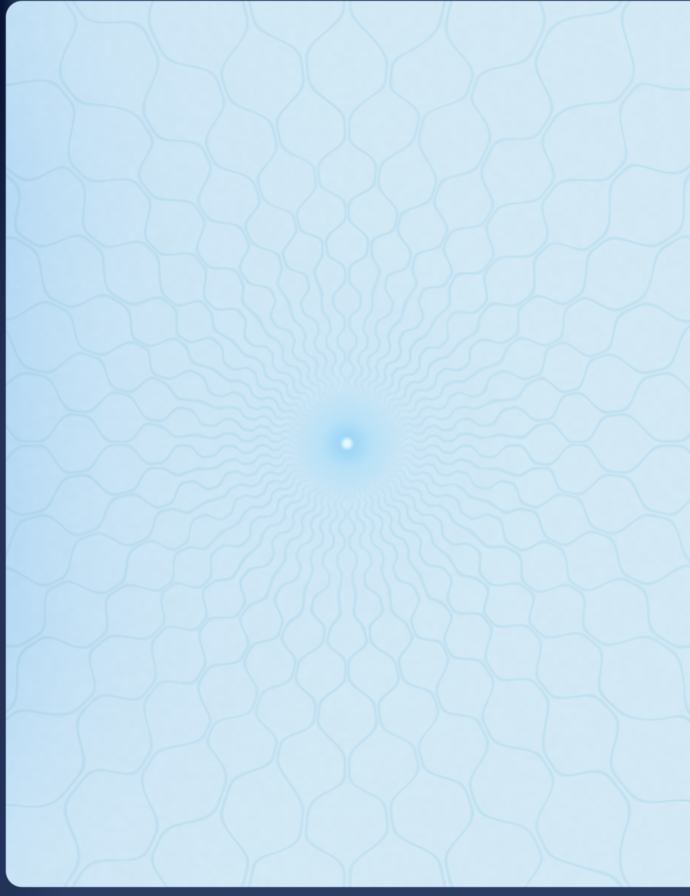
Give the GLSL for this background, as a Shadertoy shader.

```glsl
const float TAU = 6.2831853;
const vec3 PAPER = vec3(0.825, 0.912, 0.962);
const vec3 EDGE_BLUE = vec3(0.705, 0.850, 0.960);
const vec3 LINE_BLUE = vec3(0.690, 0.855, 0.930);
const vec3 GLOW_BLUE = vec3(0.690, 0.875, 0.970);
const vec3 CORE_BLUE = vec3(0.590, 0.830, 0.970);
const vec3 CORE_WHITE = vec3(0.900, 0.970, 1.000);
const vec3 FRAME = vec3(0.170, 0.240, 0.390);
const vec3 FRAME_DARK = vec3(0.020, 0.080, 0.200);

const vec2 CENTER = vec2(0.503, 0.505);      // fraction of the canvas
const vec2 CARD_CORNER = vec2(0.0065, 0.010); // lower left corner of the card
const float CARD_TOP = 0.999;
const float CARD_RADIUS = 0.018;
const float RAY_COUNT = 56.0;
const float CELL_RADIUS = 0.302;  // a ring of cells lies at this radius
const float RING_PERIOD = 0.33;   // log distance between cell rings
const float LINE_WIDTH = 0.0016;
const float GRAIN = 0.010;

float hash(vec2 p) {
    return fract(sin(dot(p, vec2(127.1, 311.7))) * 43758.5453);
}

float noise(vec2 p) {
    vec2 cell = floor(p);
    vec2 f = fract(p);
    f = f * f * (3.0 - 2.0 * f);
    return mix(mix(hash(cell), hash(cell + vec2(1, 0)), f.x),
               mix(hash(cell + vec2(0, 1)), hash(cell + vec2(1, 1)), f.x), f.y);
}

float roundedBox(vec2 p, vec2 lower, vec2 upper, float radius) {
    vec2 q = abs(p - 0.5 * (lower + upper)) - 0.5 * (upper - lower) + radius;
    return length(max(q, 0.0)) + min(max(q.x, q.y), 0.0) - radius;
}

// Distance to wavy rays that run parallel inside and meet as cells outside
float rayDistance(vec2 p) {
    float r = max(length(p), 0.001);
    float ray = abs(atan(p.x, p.y)) * RAY_COUNT / TAU;
    float phase = TAU * log(r / CELL_RADIUS) / RING_PERIOD;
    phase += 0.9 * (noise(p * 14.0) - 0.5);
    float wave = cos(phase) - 0.12 * cos(3.0 * phase);
    float cells = smoothstep(0.10, 0.24, r);
    float swing = mix(0.34, 0.50, cells);
    float nearest = 10.0;
    for (float k = -1.0; k <= 1.0; k++) {
        float index = floor(ray) + k;
        float side = mix(1.0, 1.0 - 2.0 * mod(index, 2.0), cells);
        nearest = min(nearest, abs(ray - index - 0.5 - side * swing * wave));
    }
    float slope = swing * TAU * TAU / (RAY_COUNT * RING_PERIOD) * sin(phase);
    return nearest * r * TAU / RAY_COUNT / sqrt(1.0 + slope * slope);
}

void mainImage(out vec4 fragColor, in vec2 fragCoord) {
    float pixel = 1.0 / iResolution.y;
    float aspect = iResolution.x * pixel;
    vec2 uv = fragCoord * pixel;
    vec2 p = uv - CENTER * vec2(aspect, 1.0);
    float r = length(p);

    // Paper, bluer toward the left edge
    float height = smoothstep(0.0, 0.35, uv.y) * (1.0 - 0.5 * smoothstep(0.75, 1.0, uv.y));
    float edgeShade = exp(-uv.x / 0.12) * mix(0.35, 1.0, height);
    vec3 color = mix(PAPER, EDGE_BLUE, edgeShade);
    color += GRAIN * (noise(uv * 150.0) - 0.5);

    // Wavy rays and cells
    float line = 1.0 - smoothstep(0.0, LINE_WIDTH + 1.2 * pixel, rayDistance(p));
    float strength = mix(0.42, 0.58, noise(uv * 22.0)) * smoothstep(0.03, 0.10, r);
    color = mix(color, LINE_BLUE - 0.06 * edgeShade, line * strength);

    // Central glow, ring and bright dot
    color = mix(color, GLOW_BLUE, 0.22 * exp(-r * r / 0.018));
    color = mix(color, GLOW_BLUE, 0.65 * (1.0 - smoothstep(0.025, 0.068, r)));
    color = mix(color, CORE_BLUE, 0.70 * (1.0 - smoothstep(0.008, 0.032, r)));
    color = mix(color, CORE_WHITE, 1.0 - smoothstep(0.002, 0.009, r));

    // Dark frame around the rounded card
    float card = roundedBox(uv, CARD_CORNER, vec2(aspect + 0.1, CARD_TOP), CARD_RADIUS);
    float darkness = smoothstep(0.5, 1.0, uv.y) * (1.0 - smoothstep(0.0, 0.02, uv.x));
    vec3 frame = mix(FRAME, FRAME_DARK, 0.25 + 0.75 * darkness);
    frame = mix(frame, FRAME, smoothstep(0.01, 0.08, uv.x));
    color = mix(color, frame, smoothstep(-pixel, pixel, card));

    fragColor = vec4(color, 1.0);
}
```
